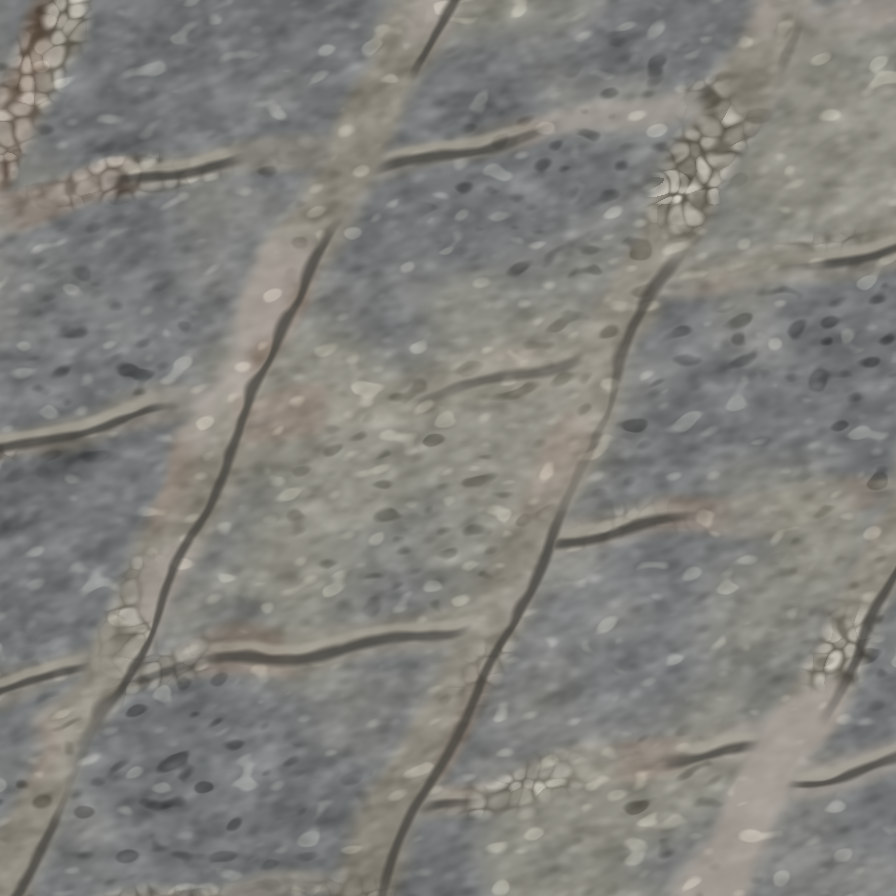
A three.js fragment shader for this texture:

```glsl
varying vec2 vUv;

const vec3 STONE_BLUE = vec3(0.478, 0.488, 0.492);
const vec3 STONE_OLIVE = vec3(0.520, 0.515, 0.478);
const vec3 MORTAR = vec3(0.555, 0.540, 0.500);
const vec3 RUST = vec3(0.550, 0.485, 0.440);
const vec3 PALE_FILL = vec3(0.650, 0.622, 0.595);
const vec3 CRACK = vec3(0.265, 0.258, 0.240);
const vec3 RIDGE = vec3(0.670, 0.650, 0.600);

const vec2 STONE_SIZE = vec2(0.40, 0.265);
const vec2 SLANT = vec2(0.47, 0.18);

vec3 hash3(vec2 p) {
  vec3 s = vec3(dot(p, vec2(127.1, 311.7)), dot(p, vec2(269.5, 183.3)), dot(p, vec2(419.2, 371.9)));
  return fract(sin(s) * 43758.55);
}

// Cellular noise: soft blobs of random sign, roughly -1 to 1
float blobs(vec2 p) {
  vec2 cell = floor(p);
  float sum = 0.0;
  for (int j = -1; j <= 1; j++) {
    for (int i = -1; i <= 1; i++) {
      vec2 id = cell + vec2(float(i), float(j));
      vec3 h = hash3(id);
      vec2 d = p - id - h.xy;
      float k = max(0.0, 1.0 - dot(d, d));
      sum += (2.0 * h.z - 1.0) * k * k;
    }
  }
  return sum;
}

// Nearest pebble: distance to its centre and its random tone
vec2 pebble(vec2 p) {
  vec2 cell = floor(p);
  vec2 best = vec2(9.0, 0.0);
  for (int j = -1; j <= 1; j++) {
    for (int i = -1; i <= 1; i++) {
      vec2 id = cell + vec2(float(i), float(j));
      vec3 h = hash3(id + 31.0);
      float d = length(p - id - 0.15 - 0.7 * h.xy);
      if (d < best.x) best = vec2(d, h.z);
    }
  }
  return best;
}

vec2 wobble(vec2 p) {
  vec2 a = sin(p.yx * vec2(11.0, 13.0) + vec2(0.7, 2.1));
  vec2 b = sin(p.yx * vec2(29.0, 34.0) + p * 9.0 + vec2(1.9, 0.4));
  return 0.007 * a + 0.004 * b;
}

// Signed distance to the nearest joint of a repeat
float jointOffset(float t, float size) {
  return (fract(t + 0.5) - 0.5) * size;
}

float line(float d, float halfWidth) {
  return 1.0 - smoothstep(halfWidth * 0.3, halfWidth * 1.5, abs(d));
}

void main() {
  vec2 p = vUv;
  vec2 grainDir = vec2(0.956, 0.292);
  vec2 q = vec2(dot(p, grainDir), dot(p, vec2(-grainDir.y, grainDir.x)));

  float broad = blobs(q * 6.0 + 3.0);
  float patches = blobs(q * vec2(14.0, 19.0) + 17.0);
  float streaks = blobs(q * vec2(28.0, 70.0) + 40.0);
  float fine = blobs(q * vec2(80.0, 135.0) + 9.0);
  float rough = blobs(p * 38.0 + 71.0);

  // Slanted paving, each column shifted on its own
  vec2 w = p + wobble(p) + 0.003 * vec2(rough, patches);
  float u = (w.x - SLANT.x * w.y) / STONE_SIZE.x;
  float column = floor(u);
  float v = (w.y - SLANT.y * w.x) / STONE_SIZE.y - 0.93 - 0.15 * sin(2.1 * column - 0.9);
  float dLong = jointOffset(u, STONE_SIZE.x * 0.9);
  float dCross = jointOffset(v, STONE_SIZE.y * 0.98);

  float longJoint = 1.0 - smoothstep(0.018, 0.044, abs(dLong) + 0.011 * patches);
  float crossWidth = 0.012 + 0.008 * broad;
  float crossJoint = 1.0 - smoothstep(crossWidth, crossWidth + 0.018, abs(dCross) + 0.006 * patches);
  float joint = max(longJoint, 0.75 * crossJoint);

  // Stone faces
  float stoneTone = hash3(vec2(column, floor(v)) + 5.0).x - 0.5;
  vec3 color = mix(STONE_BLUE, STONE_OLIVE, smoothstep(-0.5, 0.9, broad + 0.5 * patches + stoneTone));
  color += 0.035 * stoneTone;

  // Mortar, rust stains and pale fill
  float stain = blobs(p * vec2(13.0, 9.0) + 53.0);
  vec3 fill = mix(MORTAR, RUST, 0.7 * smoothstep(0.15, 0.9, stain));
  float pale = smoothstep(0.25, 0.6, blobs(q * vec2(5.0, 8.0) + 88.0) + 0.15 * rough);
  fill = mix(fill, PALE_FILL, 0.8 * pale);

  // Gravel clustered along the joints
  vec2 stone = pebble(p * 52.0 + 0.5 * vec2(rough, streaks));
  float gravel = smoothstep(-0.1, 0.6, blobs(p * 8.0 + 23.0)) * (1.0 - pale);
  float gravelTone = mix(0.26 * stone.y - 0.04, -0.16, smoothstep(0.25, 0.75, stone.x));
  fill += gravel * gravelTone;
  color = mix(color, fill, joint);

  // Grain, light flecks and dark pits
  float smoothing = 1.0 - 0.55 * pale * joint;
  color += smoothing * (0.028 * broad + 0.030 * patches + 0.042 * streaks + 0.040 * fine);
  color += 0.028 * smoothing * rough;
  float speckle = blobs(q * vec2(46.0, 78.0) + 120.0);
  float pitArea = smoothstep(-0.3, 0.7, blobs(p * 7.0 + 61.0));
  color += vec3(0.11, 0.108, 0.098) * smoothstep(0.5, 1.0, speckle);
  color -= 0.13 * pitArea * smoothstep(0.4, 0.95, -speckle);

  // Cracks at the joint edges, with a lit ridge above the cross cracks
  float open = smoothstep(-0.25, 0.35, blobs(p * vec2(6.0, 7.0) + 11.0));
  float longCrack = open * line(dLong - 0.022, 0.0055 + 0.002 * rough);
  float crossOpen = smoothstep(-0.4, 0.3, blobs(p * 9.0 + 35.0)) * (1.0 - longJoint);
  float crossCrack = crossOpen * line(dCross + 0.004, 0.0055 + 0.002 * rough);
  float ridge = crossOpen * line(dCross - 0.006, 0.006);
  color = mix(color, RIDGE, 0.6 * ridge);
  color = mix(color, CRACK, 0.75 * max(longCrack, crossCrack));

  gl_FragColor = vec4(clamp(color, 0.0, 1.0), 1.0);
}
```
